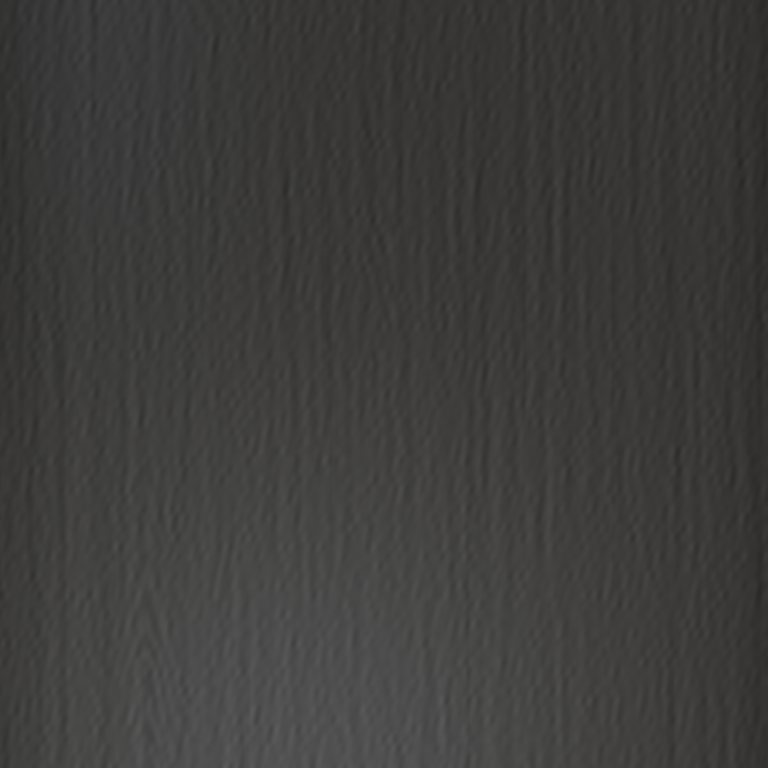
Write a WebGL 1 fragment shader that draws this texture.

```glsl
precision highp float;

uniform vec2 u_resolution;

// Tones
const vec3 WARM_TINT = vec3(1.012, 1.0, 0.965);
const vec3 COOL_TINT = vec3(1.0, 1.0, 1.005);
const float BASE_LIGHT = 0.206;
const float GLOW_LIGHT = 0.112;
const float CORNER_LIGHT = 0.022;
const float EDGE_SHADE = 0.022;

// Soft light: centre and spread
const vec2 GLOW_CENTER = vec2(0.39, -0.05);
const vec2 GLOW_SPREAD = vec2(0.46, 0.52);
const vec2 CORNER_CENTER = vec2(0.14, 1.0);
const vec2 CORNER_SPREAD = vec2(0.20, 0.45);

// Grain: cells across and along the canvas, and strength
const vec2 STREAK_CELLS = vec2(88.0, 2.6);
const vec2 FIBER_CELLS = vec2(120.0, 13.0);
const vec2 FLECK_CELLS = vec2(140.0, 80.0);
const vec2 PORE_CELLS = vec2(95.0, 1.7);
const float STREAK_STRENGTH = 0.026;
const float FIBER_STRENGTH = 0.019;
const float FLECK_STRENGTH = 0.034;
const float PORE_STRENGTH = 0.012;
const float FLECK_SLANT = 0.2;
const float WAVER = 0.010;

// Arched figure in the grain
const float ARCH_RINGS = 380.0;
const float ARCH_STRENGTH = 0.014;
const float ARCH_ROUNDING = 0.004;

float hash(vec2 cell) {
  vec3 p = fract(cell.xyx * 0.1031);
  p += dot(p, p.yzx + 33.33);
  return fract((p.x + p.y) * p.z);
}

// Smooth value noise from -0.5 to 0.5
float noise(vec2 p) {
  vec2 cell = floor(p);
  vec2 f = fract(p);
  f = f * f * (3.0 - 2.0 * f);
  float low = mix(hash(cell), hash(cell + vec2(1.0, 0.0)), f.x);
  float high = mix(hash(cell + vec2(0.0, 1.0)), hash(cell + 1.0), f.x);
  return mix(low, high, f.y) - 0.5;
}

// Noise less its sideways neighbours: even stripes without broad blotches
float stripes(vec2 p) {
  vec2 across = vec2(1.0, 0.0);
  return noise(p) - 0.5 * (noise(p - across) + noise(p + across));
}

float softSpot(vec2 p, vec2 center, vec2 spread) {
  vec2 d = (p - center) / spread;
  return exp(-dot(d, d));
}

// Nested chevrons; a positive slope opens them upward
float arch(vec2 p, vec2 center, vec2 spread, float slope) {
  vec2 d = p - center;
  d.x += 0.008 * noise(p * vec2(9.0, 12.0) + 5.0);
  float side = sqrt(d.x * d.x + ARCH_ROUNDING * ARCH_ROUNDING);
  float ripple = 3.5 * noise(p * vec2(35.0, 16.0));
  float rings = sin((side - d.y * slope) * ARCH_RINGS + ripple);
  return rings * softSpot(p, center, spread);
}

float woodGrain(vec2 p) {
  vec2 bent = p;
  bent.x += WAVER * noise(p * vec2(4.0, 2.5));
  bent.x += 0.2 * WAVER * noise(p * vec2(14.0, 9.0) + 7.0);
  vec2 slanted = vec2(p.x - p.y * FLECK_SLANT, p.y);

  float grain = STREAK_STRENGTH * stripes(bent * STREAK_CELLS + 19.0);
  grain += FIBER_STRENGTH * stripes(bent * FIBER_CELLS + 41.0);
  grain += FLECK_STRENGTH * stripes(slanted * FLECK_CELLS + 67.0);

  // Sparse long dark lines
  float pore = smoothstep(0.2, 0.48, noise(bent * PORE_CELLS + 83.0));
  grain -= PORE_STRENGTH * (pore - 0.12);

  float figure = arch(p, vec2(0.19, 0.14), vec2(0.04, 0.22), -0.3);
  figure += 0.8 * arch(p, vec2(0.515, 0.66), vec2(0.04, 0.11), 0.25);
  figure += 0.5 * arch(p, vec2(0.27, 0.78), vec2(0.04, 0.15), 0.2);
  return grain + ARCH_STRENGTH * figure;
}

void main() {
  vec2 p = gl_FragCoord.xy / u_resolution;

  // Broad lighting
  float glow = softSpot(p, GLOW_CENTER, GLOW_SPREAD);
  float corner = softSpot(p, CORNER_CENTER, CORNER_SPREAD);
  float edge = smoothstep(0.92, 1.0, p.x) + smoothstep(0.1, 0.0, p.x);
  float light = BASE_LIGHT + GLOW_LIGHT * glow + CORNER_LIGHT * corner;
  light -= EDGE_SHADE * edge;

  // Grain shows slightly stronger where the light is brighter
  light += woodGrain(p) * (0.95 + 0.2 * glow);

  float coolness = clamp(glow + corner, 0.0, 1.0);
  gl_FragColor = vec4(light * mix(WARM_TINT, COOL_TINT, coolness), 1.0);
}
```
